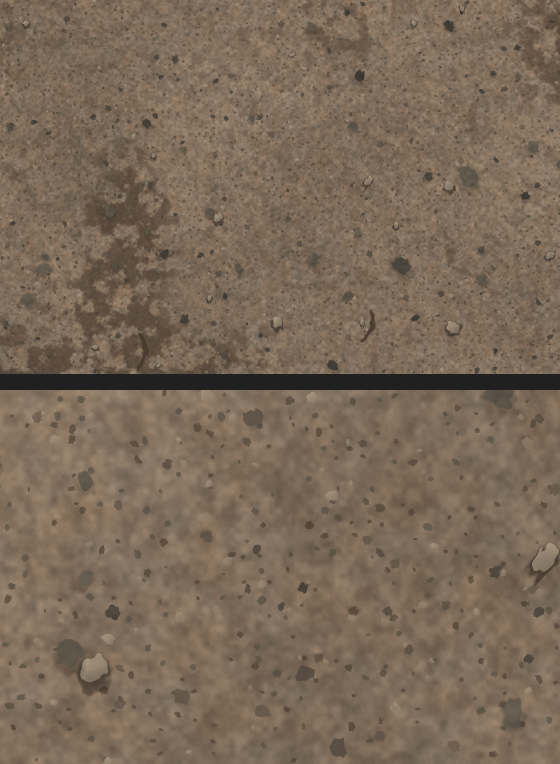
Top, the full canvas; bottom, a detail of the centre.
A WebGL 2 fragment shader for this texture:

```glsl
#version 300 es
precision highp float;

#define SOIL vec3(0.512, 0.440, 0.368)
#define DAMP_SOIL vec3(0.27, 0.215, 0.17)
#define SLATE vec3(0.325, 0.310, 0.265)
#define DARK_SLATE vec3(0.215, 0.205, 0.185)
#define PALE_STONE vec3(0.64, 0.575, 0.49)
#define GRAIN_CONTRAST 0.34
#define CLOUD_CONTRAST 0.26
#define CRUMB_STRENGTH 0.62
#define TWIG_DENSITY 0.16

uniform vec2 u_resolution;
out vec4 fragColor;

float hash(vec2 p) {
    return fract(sin(dot(p, vec2(127.1, 311.7))) * 43758.5);
}

vec2 hash2(vec2 p) {
    return vec2(hash(p), hash(p + 37.3));
}

mat2 rotation(float a) {
    return mat2(cos(a), sin(a), -sin(a), cos(a));
}

float noise(vec2 p) {
    vec2 i = floor(p), f = fract(p);
    f = f * f * (3.0 - 2.0 * f);
    return mix(mix(hash(i), hash(i + vec2(1, 0)), f.x),
               mix(hash(i + vec2(0, 1)), hash(i + vec2(1, 1)), f.x), f.y);
}

float fbm(vec2 p) {
    float sum = 0.0, amp = 0.5;
    for (int i = 0; i < 4; i++) {
        sum += amp * noise(p);
        p = rotation(0.6) * p * 2.03 + 11.7;
        amp *= 0.5;
    }
    return sum / 0.9375;
}

// Scattered angular stones: x coverage, y random tone, z slope to light, w contact shadow
vec4 stones(vec2 p, float cells, float density, float radius, float seed) {
    vec4 result = vec4(0.0);
    float soft = 0.9 * cells / u_resolution.y;
    p *= cells;
    for (int y = -1; y <= 1; y++)
    for (int x = -1; x <= 1; x++) {
        vec2 id = floor(p) + vec2(x, y);
        vec2 key = id + seed * 19.7;
        if (hash(key) > density) continue;
        vec2 offset = p - id - 0.15 - 0.7 * hash2(key + 5.1);
        float size = hash(key + 9.4);
        float r = radius * mix(0.4, 1.0, size * size);
        vec2 q = rotation(6.28 * hash(key + 2.6)) * offset;
        q.y *= mix(1.0, 1.8, hash(key + 7.7));
        float facets = max(abs(q.x), abs(q.y) * 0.8 + abs(q.x) * 0.45);
        float d = mix(length(q), facets, 0.6) - r;
        d += 0.6 * r * (noise(q * 1.8 / r + key * 3.1) - 0.5);
        float cover = 1.0 - smoothstep(-soft, soft, d);
        float shadow = 1.0 - smoothstep(0.0, 0.4 * r + soft, d + 0.25 * offset.y);
        float slope = clamp(dot(offset, vec2(-0.5, 0.8)) / r, -1.0, 1.0);
        if (cover > result.x) result.xyz = vec3(cover, hash(key + 4.2), slope);
        result.w = max(result.w, shadow);
    }
    return result;
}

// Thin bent plant remains
float twigs(vec2 p) {
    float cover = 0.0;
    p *= 3.5;
    for (int y = -1; y <= 1; y++)
    for (int x = -1; x <= 1; x++) {
        vec2 id = floor(p) + vec2(x, y);
        if (hash(id + 61.0) > TWIG_DENSITY) continue;
        vec2 q = rotation(6.28 * hash(id + 3.3)) * (p - id - 0.2 - 0.6 * hash2(id + 8.8));
        q.y += 0.05 * sin(q.x * 11.0 + 6.0 * hash(id)) + 0.03 * (noise(q * 25.0) - 0.5);
        float reach = mix(0.08, 0.17, hash(id + 1.9));
        float d = length(vec2(max(abs(q.x) - reach, 0.0), q.y)) - 0.02 * (1.0 - 0.5 * abs(q.x) / reach);
        cover = max(cover, 1.0 - smoothstep(-0.008, 0.012, d));
    }
    return cover;
}

void main() {
    vec2 p = gl_FragCoord.xy / u_resolution.y;

    // Packed soil with broad clouds and fine grain
    float grain = fbm(p * 95.0) - 0.5;
    float cloud = fbm(p * 4.0 + 3.0) - 0.5;
    vec3 color = SOIL * (1.0 + GRAIN_CONTRAST * grain + CLOUD_CONTRAST * cloud);
    color *= 1.0 + 0.16 * (noise(p * 170.0) - 0.5);
    color += vec3(0.025, 0.0, -0.02) * (noise(p * 38.0) - 0.5);

    // Loose damp crumbs gathered in patches
    float damp = smoothstep(0.46, 0.72, fbm(p * 3.2 + 21.0));
    float crumbs = smoothstep(0.50, 0.72, fbm(p * 34.0 + 7.0) + 0.12 * damp);
    color = mix(color, DAMP_SOIL, CRUMB_STRENGTH * crumbs * (0.25 + 0.75 * damp));

    // Specks and small grains
    vec4 speck = stones(p, 72.0, 0.32, 0.32, 1.0);
    color = mix(color, mix(DAMP_SOIL, SLATE, speck.y), 0.62 * speck.x);
    vec4 pale = stones(p, 46.0, 0.13, 0.27, 2.0);
    color = mix(color, PALE_STONE * (1.0 + 0.12 * pale.z), pale.x * (0.25 + 0.5 * pale.y));
    vec4 chip = stones(p, 27.0, 0.22, 0.25, 3.0);
    color = mix(color, mix(DARK_SLATE, SOIL * 0.83, chip.y), 0.8 * chip.x);

    color = mix(color, DAMP_SOIL * 0.95, 0.85 * twigs(p));

    // Raised pale pebbles
    vec4 pebble = stones(p, 11.0, 0.11, 0.18, 4.0);
    color *= 1.0 - 0.4 * pebble.w;
    color = mix(color, PALE_STONE * (0.93 + 0.14 * pebble.z + 0.2 * grain), 0.9 * pebble.x);

    // Flat slate stones, half sunk in the soil
    for (int i = 0; i < 2; i++) {
        float big = float(i);
        vec4 slate = stones(p, mix(11.0, 5.0, big), mix(0.20, 0.27, big), mix(0.19, 0.17, big), 5.0 + big);
        vec3 face = mix(DARK_SLATE, SLATE * 1.2, slate.y);
        face *= 1.0 + 0.07 * slate.z + 0.3 * grain;
        color *= 1.0 - 0.15 * slate.w;
        color = mix(color, face, slate.x * (0.92 - 0.3 * slate.y));
    }

    fragColor = vec4(clamp(color, 0.0, 1.0), 1.0);
}
```
